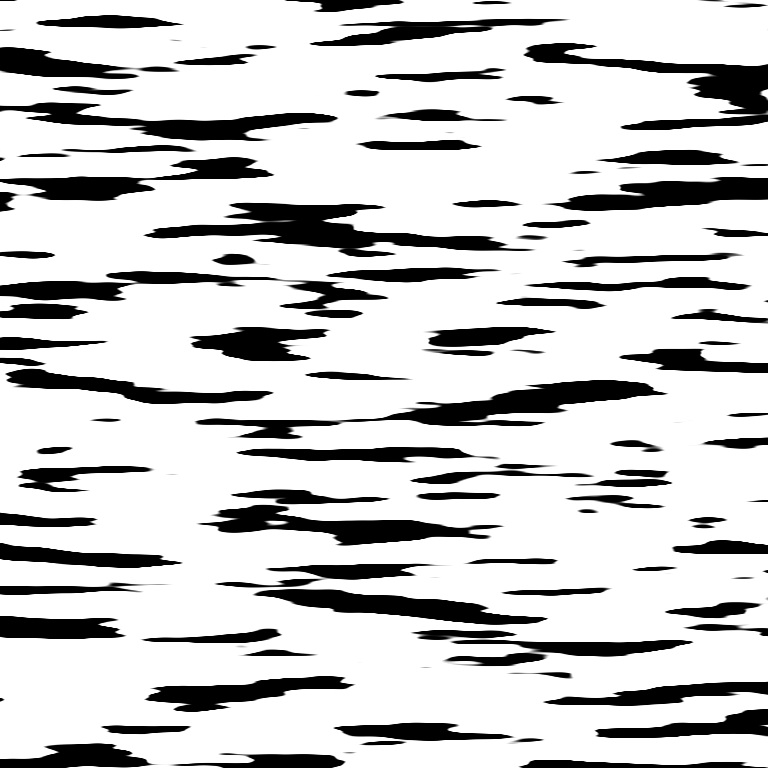
Reproduce this texture procedurally as a three.js fragment shader.

```glsl
varying vec2 vUv;

const vec3 PAPER = vec3(1.0);
const vec3 INK = vec3(0.0);
const vec2 STREAK_FREQUENCY = vec2(4.2, 38.0);
const float INK_LEVEL = 0.203;
const float EDGE_SOFTNESS = 0.02;

// Unit gradient with a random direction for each lattice point
vec2 latticeGradient(vec2 cell) {
  vec3 p = fract(vec3(cell.xyx) * vec3(0.1031, 0.1030, 0.0973));
  p += dot(p, p.yzx + 33.33);
  float angle = 6.28318 * fract((p.x + p.y) * p.z);
  return vec2(cos(angle), sin(angle));
}

float cornerValue(vec2 cell, vec2 local, vec2 corner) {
  return dot(latticeGradient(cell + corner), local - corner);
}

float gradientNoise(vec2 p) {
  vec2 cell = floor(p);
  vec2 f = fract(p);
  vec2 fade = f * f * f * (f * (f * 6.0 - 15.0) + 10.0);
  float low = mix(cornerValue(cell, f, vec2(0.0, 0.0)),
                  cornerValue(cell, f, vec2(1.0, 0.0)), fade.x);
  float high = mix(cornerValue(cell, f, vec2(0.0, 1.0)),
                   cornerValue(cell, f, vec2(1.0, 1.0)), fade.x);
  return mix(low, high, fade.y);
}

vec2 rotate(vec2 p, float angle) {
  float c = cos(angle);
  float s = sin(angle);
  return vec2(c * p.x - s * p.y, s * p.x + c * p.y);
}

// Octaves are turned against each other to hide the lattice rows
float layeredNoise(vec2 p, float gain) {
  float sum = 0.0;
  float weight = 1.0;
  for (int octave = 0; octave < 3; octave++) {
    p = rotate(p, 0.6) + vec2(37.4, 61.7);
    sum += weight * gradientNoise(p);
    p *= 2.0;
    weight *= gain;
  }
  return sum;
}

// Coverage of the flat, tapering ink streaks
float streakMask(vec2 uv, vec2 frequency, float level, float softness) {
  float height = layeredNoise(uv * frequency, 0.45);
  return smoothstep(level - softness, level + softness, height);
}

void main() {
  float ink = streakMask(vUv, STREAK_FREQUENCY, INK_LEVEL, EDGE_SOFTNESS);
  gl_FragColor = vec4(mix(PAPER, INK, ink), 1.0);
}
```
